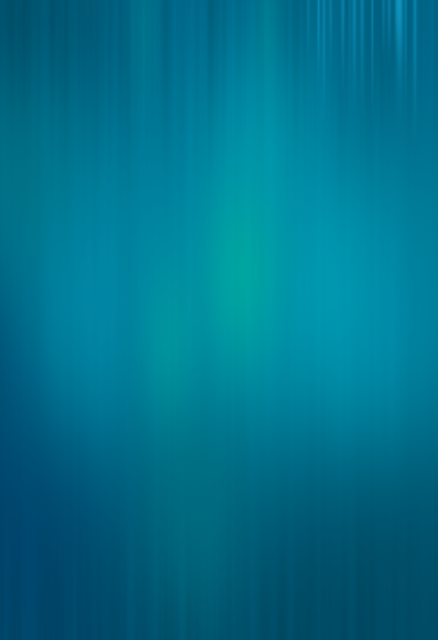
This background is drawn by a Shadertoy shader. Its source:

```glsl
// Soft teal and blue glows drawn out into fine vertical light streaks.

const vec3 FLOOR_BLUE = vec3(0.0, 0.295, 0.405);
const vec3 MIDDLE_BLUE = vec3(0.0, 0.475, 0.585);
const vec3 CEILING_BLUE = vec3(0.0, 0.385, 0.515);
const vec3 NAVY = vec3(0.0, 0.255, 0.415);
const vec3 DEEP_TEAL = vec3(0.0, 0.29, 0.385);
const vec3 SEA = vec3(0.0, 0.44, 0.505);
const vec3 AZURE = vec3(0.0, 0.54, 0.655);
const vec3 CYAN = vec3(0.0, 0.605, 0.695);
const vec3 JADE = vec3(0.0, 0.655, 0.625);
const vec3 STREAK_LIGHT = vec3(0.05, 0.20, 0.24);

float hash(float n) {
    return fract(sin(n * 127.1) * 43758.5);
}

vec2 gradientAt(vec2 cell) {
    float angle = 6.2832 * hash(cell.x + 57.3 * cell.y);
    return vec2(cos(angle), sin(angle));
}

// Gradient noise, roughly -0.7 to 0.7
float gradientNoise(vec2 p) {
    vec2 i = floor(p);
    vec2 f = fract(p);
    vec2 u = f * f * f * (f * (f * 6.0 - 15.0) + 10.0);
    float a = dot(gradientAt(i), f);
    float b = dot(gradientAt(i + vec2(1, 0)), f - vec2(1, 0));
    float c = dot(gradientAt(i + vec2(0, 1)), f - vec2(0, 1));
    float d = dot(gradientAt(i + vec2(1, 1)), f - vec2(1, 1));
    return mix(mix(a, b, u.x), mix(c, d, u.x), u.y);
}

// Elliptical Gaussian falloff
float glow(vec2 uv, vec2 center, vec2 radius) {
    vec2 d = (uv - center) / radius;
    return exp(-dot(d, d));
}

// Broad colour field, from the backdrop to the brightest glow
vec3 colourField(vec2 uv) {
    vec3 col = mix(FLOOR_BLUE, MIDDLE_BLUE, smoothstep(0.0, 0.52, uv.y));
    col = mix(col, CEILING_BLUE, smoothstep(0.6, 1.0, uv.y));

    // Dark edges and corners
    col = mix(col, NAVY, 0.85 * glow(uv, vec2(0.0, 0.18), vec2(0.30, 0.28)));
    col = mix(col, DEEP_TEAL, 0.75 * glow(uv, vec2(0.0, 1.0), vec2(0.22, 0.20)));
    col = mix(col, NAVY, 0.55 * glow(uv, vec2(-0.02, 0.46), vec2(0.13, 0.20)));
    col = mix(col, DEEP_TEAL, 0.50 * glow(uv, vec2(0.95, 0.12), vec2(0.35, 0.20)));
    col = mix(col, SEA, 0.70 * glow(uv, vec2(0.06, 0.70), vec2(0.13, 0.16)));

    // Wide blue light
    col = mix(col, AZURE, 0.75 * glow(uv, vec2(0.20, 0.52), vec2(0.13, 0.19)));
    col = mix(col, AZURE, 0.80 * glow(uv, vec2(0.86, 0.50), vec2(0.13, 0.18)));
    col = mix(col, AZURE, 0.80 * glow(uv, vec2(0.50, 0.56), vec2(0.28, 0.26)));
    col = mix(col, SEA, 0.70 * glow(uv, vec2(0.44, 0.20), vec2(0.13, 0.20)));

    // Cyan and jade columns
    col = mix(col, CYAN, 0.65 * glow(uv, vec2(0.60, 0.76), vec2(0.12, 0.20)));
    col = mix(col, CYAN, 0.85 * glow(uv, vec2(0.74, 0.55), vec2(0.13, 0.17)));
    col = mix(col, JADE, 0.50 * glow(uv, vec2(0.39, 0.47), vec2(0.065, 0.13)));
    col = mix(col, JADE, 0.90 * glow(uv, vec2(0.55, 0.57), vec2(0.085, 0.15)));
    col = mix(col, JADE, 0.20 * glow(uv, vec2(0.33, 0.98), vec2(0.035, 0.14)));
    return mix(col, JADE, 0.25 * glow(uv, vec2(0.61, 0.98), vec2(0.025, 0.13)));
}

// Layered noise stretched along the vertical axis
float fibres(vec2 uv) {
    float sum = 0.0;
    float frequency = 22.0;
    float weight = 0.5;
    for (int i = 0; i < 3; i++) {
        sum += weight * gradientNoise(vec2(uv.x * frequency, uv.y * 1.6 + float(i) * 7.3));
        frequency *= 2.1;
        weight *= 0.8;
    }
    return sum;
}

// Thin bright lines that hang from the top right
float hangingStreaks(vec2 uv) {
    float light = 0.0;
    for (int i = 0; i < 14; i++) {
        float n = float(i);
        float x = 0.70 + 0.018 * (n + hash(n + 3.0));
        float reach = mix(0.08, 0.27, hash(n + 21.0));
        float width = mix(0.0025, 0.005, hash(n + 41.0));
        float fade = smoothstep(1.0 - reach, 1.0, uv.y);
        light += fade * mix(0.2, 0.6, hash(n + 61.0)) * exp(-pow((uv.x - x) / width, 2.0));
    }
    float beam = glow(uv, vec2(0.912, 1.0), vec2(0.008, 0.10));
    return light + beam;
}

void mainImage(out vec4 fragColor, in vec2 fragCoord) {
    vec2 uv = fragCoord / iResolution.xy;
    vec3 col = colourField(uv);

    // Fibres show most near the top and bottom
    float ends = smoothstep(0.65, 1.0, uv.y) + 0.7 * smoothstep(0.25, 0.0, uv.y);
    col *= 1.0 + fibres(uv) * mix(0.045, 0.19, ends);
    col += STREAK_LIGHT * hangingStreaks(uv);

    fragColor = vec4(clamp(col, 0.0, 1.0), 1.0);
}
```
